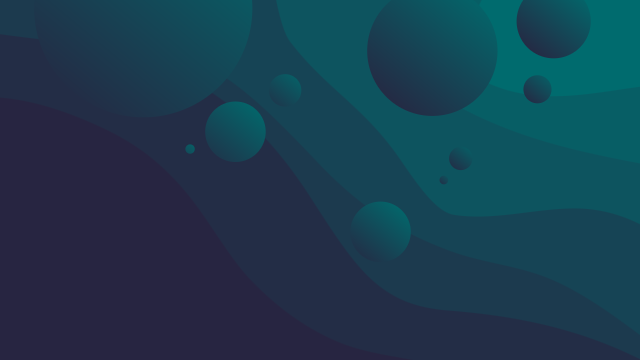
This background is drawn by a WebGL 2 fragment shader. Its source:

```glsl
#version 300 es
precision highp float;

uniform vec2 u_resolution;
out vec4 fragColor;

// Circles: centre and radius; tones: lower-left and upper-right shade.
const vec3 CIRCLES[10] = vec3[10](
    vec3(0.398, 0.977, 0.303), vec3(1.201, 0.859, 0.181),
    vec3(1.538, 0.941, 0.103), vec3(1.493, 0.752, 0.039),
    vec3(0.792, 0.749, 0.045), vec3(0.654, 0.634, 0.084),
    vec3(0.528, 0.586, 0.013), vec3(1.057, 0.356, 0.084),
    vec3(1.280, 0.560, 0.0325), vec3(1.233, 0.500, 0.012));
const vec2 TONES[10] = vec2[10](
    vec2(0.12, 0.84), vec2(0.08, 0.88), vec2(0.08, 0.90), vec2(0.12, 0.75),
    vec2(0.30, 0.80), vec2(0.28, 0.90), vec2(0.55, 0.80), vec2(0.18, 0.90),
    vec2(0.18, 0.75), vec2(0.20, 0.60));

// Cubic between two knots (x, height, slope), straight beyond them.
float hermite(float x, vec3 a, vec3 b) {
    float w = b.x - a.x;
    float t = clamp((x - a.x) / w, 0.0, 1.0);
    float s = 1.0 - t;
    float y = mix(a.y, b.y, t * t * (3.0 - 2.0 * t));
    y += w * t * s * (a.z * s - b.z * t);
    return y + a.z * min(x - a.x, 0.0) + b.z * max(x - b.x, 0.0);
}

// Smooth wave through six knots.
float wave(float x, vec3 k[6]) {
    int i = 0;
    while (i < 4 && x > k[i + 1].x) i++;
    return hermite(x, k[i], k[i + 1]);
}

// Antialiased coverage where d is positive.
float cover(float d) {
    return clamp(0.5 + d / max(fwidth(d), 1e-5), 0.0, 1.0);
}

void main() {
    vec2 p = gl_FragCoord.xy / u_resolution.y;

    // Wavy bands, lighter towards the upper right.
    float w1 = wave(p.x, vec3[6](
        vec3(0.0, 0.729, -0.08), vec3(0.278, 0.648, -0.46), vec3(0.544, 0.431, -1.35),
        vec3(0.694, 0.225, -1.05), vec3(0.926, 0.056, -0.45), vec3(1.157, -0.002, -0.2)));
    float w2 = wave(p.x, vec3[6](
        vec3(0.0, 0.905, -0.14), vec3(0.648, 0.699, -0.8), vec3(0.861, 0.454, -1.55),
        vec3(1.019, 0.236, -1.0), vec3(1.25, 0.137, -0.08), vec3(1.778, 0.002, -0.5)));
    float w3 = wave(p.x, vec3[6](
        vec3(0.63, 0.782, -0.68), vec3(0.887, 0.544, -1.05), vec3(1.065, 0.394, -0.65),
        vec3(1.25, 0.303, -0.37), vec3(1.505, 0.234, -0.36), vec3(1.778, 0.069, -0.75)));
    float w4 = wave(p.x, vec3[6](
        vec3(0.766, 1.005, -5.0), vec3(0.806, 0.884, -1.3), vec3(1.111, 0.558, -1.45),
        vec3(1.262, 0.403, -0.15), vec3(1.597, 0.421, 0.0), vec3(1.778, 0.377, -0.5)));
    float w5 = hermite(p.x, vec3(1.287, 0.697, -0.52), vec3(1.778, 0.546, -0.19));
    float w6 = hermite(p.x, vec3(1.356, 0.769, -0.45), vec3(1.778, 0.759, 0.13));

    float tone = 0.11 * cover(p.y - w1);
    tone = mix(tone, 0.29, cover(p.y - w2));
    tone = mix(tone, 0.44, cover(p.y - w3));
    tone = mix(tone, 0.67, cover(p.y - w4));
    tone = mix(tone, 0.81, cover(min(p.y - w5, p.x - 1.2)));
    tone = mix(tone, 1.0, cover(min(p.y - w6, p.x - 1.338 + 0.5 * (1.0 - p.y))));

    // Shaded circles, lit from the upper right.
    for (int i = 0; i < 10; i++) {
        vec3 c = CIRCLES[i];
        vec2 q = (p - c.xy) / c.z;
        float light = 0.5 + 0.5 * dot(q, vec2(0.64, 0.77));
        float shade = mix(TONES[i].x, TONES[i].y, clamp(light, 0.0, 1.0));
        float edge = clamp(0.5 + (1.0 - length(q)) * c.z * u_resolution.y, 0.0, 1.0);
        tone = mix(tone, shade, edge);
    }

    // Every tone lies between deep violet and bright teal.
    vec3 violet = vec3(0.153, 0.147, 0.255);
    vec3 teal = vec3(0.0, 0.42, 0.43);
    fragColor = vec4(mix(violet, teal, tone), 1.0);
}
```
